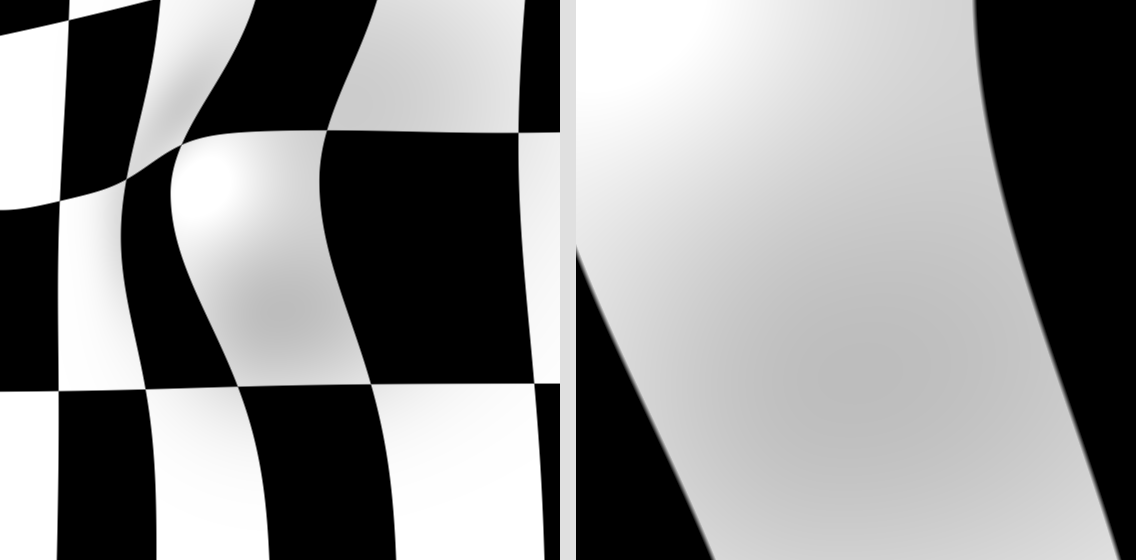
Left: the whole. Right: its middle third, enlarged.
This pattern is drawn by a Shadertoy shader. Its source:

```glsl
// Draws a black and white checkerboard cloth pushed out of shape by a smooth, softly lit bulge.

#define COLUMN_LINES 5
#define ROW_LINES 3
#define EDGE_SOFTNESS 0.0016
#define INK vec3(0.0)
#define PAPER vec3(1.0)
#define LOWER_SHADE 0.23
#define UPPER_SHADE 0.20
#define FOLD_SHADE 0.17
#define SIDE_SHADE 0.14
#define HIGHLIGHT 0.11

// Column lines: rest position, sideways pull, tilt, height and reach of the pull
const float REST[5] = float[5](0.1016, 0.2799, 0.4844, 0.7109, 0.9766);
const float PULL[5] = float[5](0.0104, 0.0716, 0.1797, 0.1406, 0.0508);
const float TILT[5] = float[5](0.0234, 0.0130, 0.0, 0.0, 0.0);
const float PULL_Y[5] = float[5](0.4297, 0.4167, 0.3451, 0.3229, 0.2604);
const float REACH_UP[5] = float[5](0.273, 0.268, 0.254, 0.281, 0.508);
const float REACH_DOWN[5] = float[5](0.273, 0.266, 0.329, 0.352, 0.471);

float bell(vec2 q) { return exp(-dot(q, q)); }

// Bell with separate reach to the left and right
float lopsidedBell(vec2 q, float left, float right, float height) {
    return bell(q / vec2(q.x < 0.0 ? left : right, height));
}

float columnX(int k, float y) {
    float dy = y - PULL_Y[k];
    float reach = dy < 0.0 ? REACH_UP[k] : REACH_DOWN[k];
    return REST[k] + TILT[k] * (1.0 - y) - PULL[k] * bell(vec2(dy / reach, 0.0));
}

float rowY(int k, float x) {
    if (k == 0) return 0.0638 - 0.215 * x - 0.0768 * x * x;
    if (k == 2) return 0.6927 - 0.0078 * tanh((x - 0.3516) / 0.2604);
    float ripple = 0.00234 * cos((x - 0.898) * 9.65);
    float fall = 0.1107 / (1.0 + exp((x - 0.268) / 0.0404));
    return 0.235 + ripple + fall + 0.0313 * bell(vec2(x / 0.1237, 0.0));
}

// Side of a line, -1 to 1, with an edge of even width
float side(float d) {
    float pixel = 1.0 / iResolution.y;
    float slope = length(vec2(dFdx(d), dFdy(d))) / pixel;
    return clamp(d / max(slope, 0.001) / max(EDGE_SOFTNESS, 0.6 * pixel), -1.0, 1.0);
}

// Each crossed line swaps ink and paper
float checker(vec2 p) {
    float parity = 1.0;
    for (int k = 0; k < COLUMN_LINES; k++) parity *= side(p.x - columnX(k, p.y));
    for (int k = 0; k < ROW_LINES; k++) parity *= side(p.y - rowY(k, p.x));
    return 0.5 - 0.5 * parity;
}

// Broad shadows, a slanted fold and a round highlight
float lighting(vec2 p) {
    float light = 1.0;
    light -= LOWER_SHADE * lopsidedBell(p - vec2(0.482, 0.573), 0.17, 0.26, 0.17);
    light -= UPPER_SHADE * lopsidedBell(p - vec2(0.625, 0.182), 0.247, 0.352, 0.30);
    vec2 fold = p - vec2(0.3125, 0.208);
    vec2 along = vec2(0.55, -0.835);
    vec2 across = vec2(0.835, 0.55);
    light -= FOLD_SHADE * bell(vec2(dot(fold, along) / 0.143, dot(fold, across) / 0.0586));
    light -= SIDE_SHADE * bell((p - vec2(0.234, 0.417)) / vec2(0.052, 0.13));
    light += HIGHLIGHT * bell((p - vec2(0.378, 0.332)) / 0.1);
    return clamp(light, 0.0, 1.0);
}

void mainImage(out vec4 fragColor, in vec2 fragCoord) {
    vec2 p = fragCoord / iResolution.xy;
    p.y = 1.0 - p.y; // measure down from the top edge
    fragColor = vec4(mix(INK, PAPER * lighting(p), checker(p)), 1.0);
}
```
